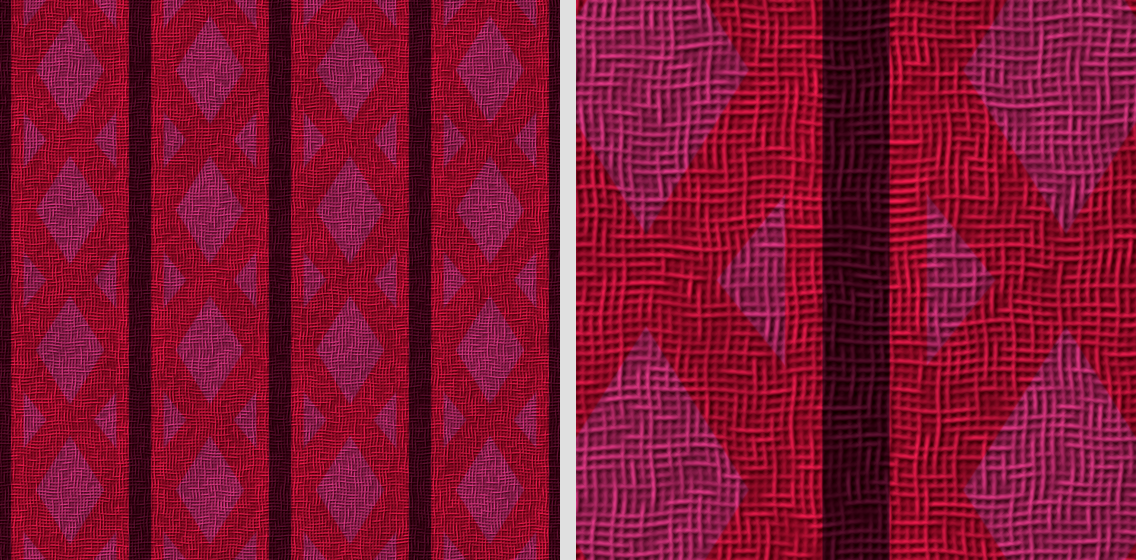
Left: the whole. Right: its middle third, enlarged.
Reproduce this pattern procedurally as a Shadertoy shader.

```glsl
// Woven crimson cloth: plum diamonds and side triangles between dark vertical stripes.
#define REPEATS 4.0
#define THREADS 176.0
#define RUNS 64.0
#define DIAMOND vec2(0.245, 0.39)
#define TRIANGLE_TIP 0.168
#define TRIANGLE_BASE 0.331
#define TRIANGLE_HALF 0.203
#define STRIPE_HALF 0.08
#define RELIEF 0.42
#define RED vec3(0.555, 0.042, 0.150)
#define PLUM vec3(0.545, 0.118, 0.300)
#define DARK vec3(0.215, 0.016, 0.085)

const float TAU = 6.2831853;

float hash(vec2 cell) {
    uvec2 q = uvec2(ivec2(cell)) * uvec2(1597334673u, 3812015801u);
    uint n = (q.x ^ q.y) * 1597334673u;
    n = (n ^ (n >> 15)) * 2246822519u;
    return float((n ^ (n >> 13)) & 65535u) / 65535.0;
}

// Height of parallel threads: x runs across them, y along; wraps at 1.
float threadHeight(vec2 uv, float seed) {
    float lane = floor(uv.x * THREADS);
    float id = mod(lane, THREADS) + seed;
    float along = uv.y * RUNS + hash(vec2(id, 900.0));
    float run = floor(along);
    float lift = mix(hash(vec2(id, mod(run, RUNS))),
                     hash(vec2(id, mod(run + 1.0, RUNS))),
                     smoothstep(0.2, 0.8, along - run));
    float profile = 0.5 - 0.5 * cos(TAU * uv.x * THREADS);
    return (0.25 + 0.75 * lift) * profile;
}

// Warp and weft, bent slightly so the threads are not ruler straight.
float clothHeight(vec2 uv) {
    vec2 bend = sin(TAU * (uv.yx * vec2(7.0, 9.0) + uv * 3.0))
              + 0.6 * sin(TAU * (uv.yx * vec2(23.0, 19.0) - uv * 5.0));
    uv += bend * 0.2 / THREADS;
    return max(threadHeight(uv, 0.0), threadHeight(uv.yx, 300.0));
}

float diamondDistance(vec2 p, vec2 halfSize) {
    vec2 q = abs(p) / halfSize;
    return (q.x + q.y - 1.0) * halfSize.x * halfSize.y / length(halfSize);
}

// Mirrored pair of triangles pointing at the centre line.
float triangleDistance(vec2 p) {
    p = abs(p);
    float width = TRIANGLE_BASE - TRIANGLE_TIP;
    vec2 normal = normalize(vec2(-TRIANGLE_HALF, width));
    float slope = dot(p - vec2(TRIANGLE_TIP, 0.0), normal);
    return max(slope, p.x - TRIANGLE_BASE);
}

float fill(float dist, float soft) {
    return 1.0 - smoothstep(-soft, soft, dist);
}

// Slow uneven dye.
float mottle(vec2 uv) {
    float a = sin(TAU * (2.0 * uv.x + uv.y) + 2.0 * sin(TAU * 3.0 * uv.y));
    float b = sin(TAU * (5.0 * uv.y - 3.0 * uv.x) + 1.5 * sin(TAU * 4.0 * uv.x));
    return 0.5 * (a + b);
}

void mainImage(out vec4 fragColor, in vec2 fragCoord) {
    vec2 uv = fragCoord / iResolution.xy;
    float soft = max(0.8 * REPEATS / min(iResolution.x, iResolution.y), 0.003);

    // Motif, one per cell
    vec2 p = fract(uv * REPEATS) - 0.5;
    vec2 toCorner = vec2(p.x, 0.5 - abs(p.y));
    float motif = min(diamondDistance(p, DIAMOND), triangleDistance(toCorner));
    float margin = smoothstep(-soft, soft, abs(p.x) - TRIANGLE_BASE);
    vec3 color = RED * (1.0 + 0.06 * margin);
    color = mix(color, PLUM, fill(motif, soft));
    color = mix(color, DARK, fill(0.5 - STRIPE_HALF - abs(p.x), soft));

    // Weave lit from the upper left
    float height = clothHeight(uv);
    float slope = height - clothHeight(uv + vec2(-0.35, 0.35) / THREADS);
    float relief = 0.9 * (height - 0.47) + 0.9 * slope;
    color *= 1.0 + RELIEF * relief + 0.04 * mottle(uv);
    color += 0.07 * relief * vec3(0.6, 0.5, 0.8);

    fragColor = vec4(clamp(color, 0.0, 1.0), 1.0);
}
```
